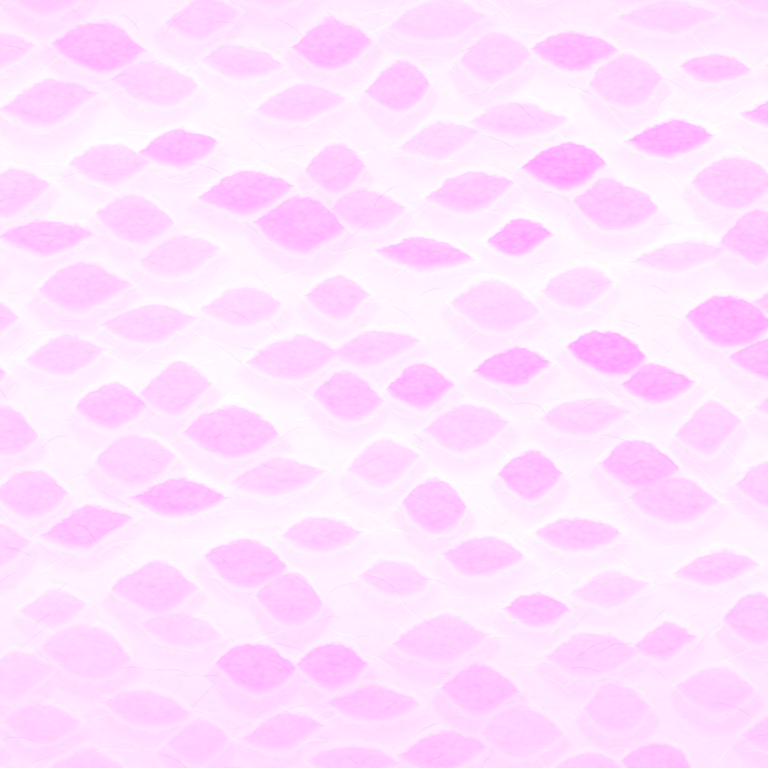
A WebGL 2 fragment shader for this texture:

```glsl
#version 300 es
precision highp float;
uniform vec2 u_resolution;
out vec4 outColor;

const vec2 REPEATS = vec2(8.0, 12.5);      // scars across and rows up
const float ROW_RISE = 3.1;                // rows climbed from left to right
const vec2 JITTER = vec2(0.36, 0.40);
const vec2 SCAR_HALF = vec2(0.056, 0.028);
const float EDGE = 0.0035;
const float BASE_INK = 0.045;
const float SKIRT_INK = 0.055;
const float SCAR_INK_MIN = 0.07;
const float SCAR_INK_RANGE = 0.15;
const float FOOT_INK = 0.065;
const float FIBRE_CELLS = 26.0;
const float FIBRE_WIDTH = 0.0009;
const vec3 PAPER = vec3(1.0, 1.0, 1.0);
const vec3 MAGENTA = vec3(1.0, 0.0, 1.0);

vec2 hash2(vec2 p) {
  vec3 q = fract(p.xyx * vec3(0.1031, 0.1030, 0.0973));
  q += dot(q, q.yzx + 33.33);
  return fract((q.xx + q.yz) * q.zy);
}

// Distance to the nearest scattered point
float cellular(vec2 p) {
  vec2 cell = floor(p);
  float nearest = 2.0;
  for (int j = -1; j <= 1; j++)
    for (int i = -1; i <= 1; i++) {
      vec2 c = cell + vec2(i, j);
      nearest = min(nearest, length(c + hash2(c) - p));
    }
  return nearest;
}

float waves(vec2 p) {
  float sum = 0.0, amp = 0.5;
  for (int k = 0; k < 4; k++) {
    sum += amp * sin(p.x + 1.3 * sin(p.y)) * cos(p.y + 0.7 * sin(p.x));
    p = mat2(1.6, 1.2, -1.2, 1.6) * p + 1.7;
    amp *= 0.55;
  }
  return sum;
}

// Pointed lozenge with arched sides, negative inside
float lozenge(vec2 d, vec2 halfSize, float roundness) {
  float t = min(abs(d.x) / halfSize.x, 1.3);
  float side = halfSize.y * (1.0 - pow(t, roundness));
  return (abs(d.y) - side) * 0.8;
}

// Short, thin, slightly bent strands; x = dark, y = light
vec2 fibres(vec2 p) {
  vec2 cell = floor(p * FIBRE_CELLS);
  vec2 ink = vec2(0.0);
  for (int j = -1; j <= 1; j++)
    for (int i = -1; i <= 1; i++) {
      vec2 c = cell + vec2(i, j);
      vec2 r = hash2(c + 71.0), s = hash2(c + 137.0);
      float angle = (r.x - 0.5) * 1.7;
      vec2 d = p - (c + s) / FIBRE_CELLS;
      d = mat2(cos(angle), -sin(angle), sin(angle), cos(angle)) * d;
      d.y += (r.y - 0.5) * 18.0 * d.x * d.x;
      float reach = mix(0.008, 0.032, s.x);
      float strand = smoothstep(2.0 * FIBRE_WIDTH, 0.0, abs(d.y))
                   * smoothstep(reach, reach * 0.5, abs(d.x));
      ink = max(ink, strand * (s.y < 0.45 ? vec2(r.y, 0.0) : vec2(0.0, 1.0)));
    }
  return ink;
}

// x = scar ink, y = scar cover, z = skirt cover, w = pale rim
vec4 scars(vec2 p, float wear) {
  float row = floor(p.y * REPEATS.y - p.x * ROW_RISE);
  vec4 found = vec4(0.0);
  for (int j = -1; j <= 1; j++) {
    float r = row + float(j);
    float stagger = 0.5 * mod(r, 2.0);
    float column = floor(p.x * REPEATS.x - stagger);
    for (int i = -1; i <= 1; i++) {
      vec2 id = vec2(column + float(i), r);
      vec2 place = hash2(id + 19.0), kind = hash2(id + 53.0), form = hash2(id + 97.0);
      vec2 centre = id + 0.5 + (place - 0.5) * JITTER;
      centre.x = (centre.x + stagger) / REPEATS.x;
      centre.y = (centre.y + centre.x * ROW_RISE) / REPEATS.y;
      vec2 d = p - centre;
      d.y += (form.x - 0.6) * 0.35 * d.x;
      vec2 size = SCAR_HALF * mix(vec2(0.72, 0.68), vec2(1.08, 1.18), vec2(kind.x, form.y));
      float dist = lozenge(d, size, mix(1.35, 2.1, form.x)) + wear * 0.003;
      float soft = EDGE * (d.y > 0.0 ? 0.7 : 1.7);
      float cover = smoothstep(soft, -soft, dist);
      float slope = clamp(0.5 - d.y / size.y * 0.5, 0.0, 1.0);
      float ink = SCAR_INK_MIN + SCAR_INK_RANGE * pow(kind.y, 2.2) + 0.03 * slope;
      float skirt = lozenge(d + vec2(0.0, 0.017), size * vec2(1.3, 1.5), 2.0) + wear * 0.004;
      found.x = max(found.x, cover * ink);
      found.y = max(found.y, cover);
      found.z = max(found.z, smoothstep(0.007, -0.007, skirt) * mix(0.45, 1.0, form.y));
      found.w = max(found.w, smoothstep(0.006, 0.0, abs(dist - 0.005)));
    }
  }
  return found;
}

void main() {
  vec2 p = gl_FragCoord.xy / u_resolution;
  float broad = waves(p * vec2(7.0, 10.0) + 2.0);
  float fine = waves(p * vec2(65.0, 110.0));
  float grain = cellular(p * vec2(95.0, 150.0)) - 0.5;
  vec2 bent = p + 0.006 * vec2(waves(p * 19.0), waves(p * 23.0 + 4.0));
  vec4 scar = scars(bent, fine + grain);
  vec2 strand = fibres(bent);

  // Faded top and bottom, stronger toward the upper right
  float foot = smoothstep(0.32, 0.02, p.y + 0.05 * broad);
  float crown = smoothstep(0.88, 1.0, p.y);
  float strength = (1.0 - 0.55 * foot) * (1.0 - 0.5 * crown) * mix(0.85, 1.12, p.x);

  float ink = BASE_INK + 0.025 * broad + 0.012 * fine;
  ink += SKIRT_INK * scar.z * (1.0 - 0.3 * scar.y) + FOOT_INK * foot + 0.035 * crown;
  ink -= 0.025 * scar.w * (1.0 - scar.y);
  ink += scar.x * strength * (1.0 + 0.22 * fine + 0.28 * grain);
  ink += 0.018 * grain + 0.055 * strand.x - 0.035 * strand.y * (1.0 - 0.6 * scar.y);
  outColor = vec4(mix(PAPER, MAGENTA, clamp(ink, 0.0, 0.4)), 1.0);
}
```
